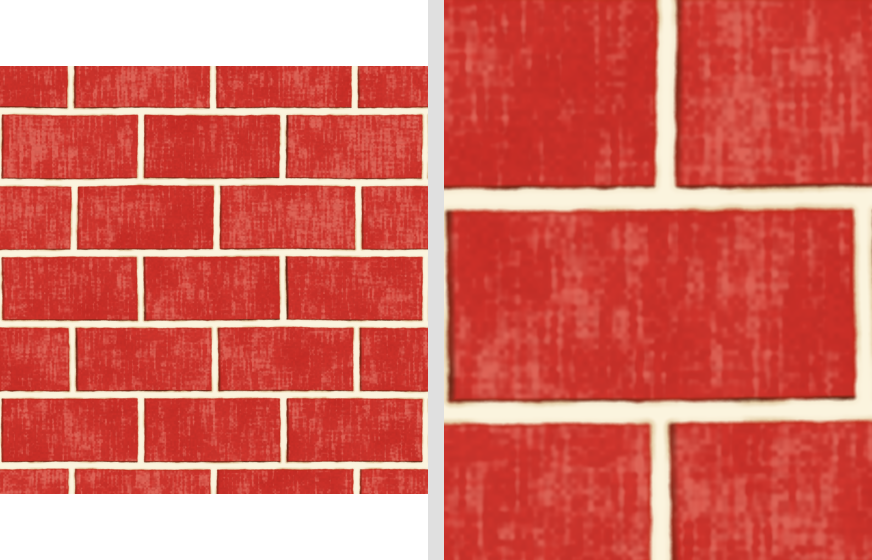
Left, the full canvas; right, a detail of the centre.
Write a WebGL 1 fragment shader that draws this texture.

```glsl
precision highp float;
// Square panel of red running-bond brick, centred on white margins.
// Each brick is a rough-edged box distance, with cream joints, brown shade
// on its left and bottom edges, and woven, scuffed paint from value noise.

uniform vec2 u_resolution;

// Layout, in panel widths; y runs downward from the panel top
const vec2 PITCH = vec2(0.3325, 0.1655);
const vec2 JOINT = vec2(0.0150, 0.0170);
const float FIRST_BED = 0.1060;
const float EVEN_SHIFT = 0.1700;
const float ODD_SHIFT = -0.0040;
const float SHIFT_DRIFT = 0.0050;
const float CORNER = 0.0025;
const float ROUGHNESS = 0.0030;
const float SOFTNESS = 0.0022;

// Wear
const float SCUFF = 0.62;
const float LEFT_SHADE = 0.0075;
const float BOTTOM_SHADE = 0.0040;

const vec3 MARGIN = vec3(1.0);
const vec3 MORTAR = vec3(0.985, 0.955, 0.870);
const vec3 MORTAR_STAIN = vec3(0.82, 0.69, 0.48);
const vec3 BRICK_DEEP = vec3(0.735, 0.135, 0.115);
const vec3 BRICK_RED = vec3(0.800, 0.205, 0.175);
const vec3 CHALK = vec3(0.885, 0.490, 0.430);
const vec3 RIM = vec3(0.720, 0.170, 0.080);
const vec3 SHADE = vec3(0.300, 0.130, 0.060);

float hash(vec2 p) {
  p = fract(p * vec2(0.1031, 0.1130));
  p += dot(p, p.yx + 33.33);
  return fract((p.x + p.y) * p.x * 17.0);
}

float noise(vec2 p) {
  vec2 i = floor(p);
  vec2 f = fract(p);
  f = f * f * (3.0 - 2.0 * f);
  i += 200.0;
  return mix(mix(hash(i), hash(i + vec2(1.0, 0.0)), f.x),
             mix(hash(i + vec2(0.0, 1.0)), hash(i + 1.0), f.x), f.y);
}

float fbm(vec2 p) {
  float sum = 0.0;
  float weight = 0.5;
  for (int i = 0; i < 4; i++) {
    sum += weight * noise(p);
    p = p * 2.03 + 7.1;
    weight *= 0.5;
  }
  return sum;
}

float boxDistance(vec2 p, vec2 halfSize) {
  vec2 q = abs(p) - halfSize + CORNER;
  return length(max(q, 0.0)) + min(max(q.x, q.y), 0.0) - CORNER;
}

// Red paint with crossed brush threads and pale scuffs
vec3 brickPaint(vec2 p, vec2 id) {
  float tone = hash(id + 31.0);
  float cloud = fbm(p * 15.0 + id * 3.7);
  float upright = noise(p * vec2(210.0, 30.0) + id * 5.0);
  float level = noise(p * vec2(34.0, 190.0) + id * 9.0);
  float grain = noise(p * 230.0);
  vec3 color = mix(BRICK_DEEP, BRICK_RED, clamp(0.25 + cloud + 0.3 * tone, 0.0, 1.0));
  float thread = 0.5 * upright + 0.25 * level + 0.25 * grain;
  float worn = smoothstep(0.40, 0.90, thread + 0.6 * (cloud - 0.45) + 0.12 * (tone - 0.5));
  color = mix(color, CHALK, SCUFF * worn);
  return color * (0.97 + 0.06 * grain);
}

void main() {
  float scale = min(u_resolution.x, u_resolution.y);
  vec2 p = (gl_FragCoord.xy - 0.5 * u_resolution) / scale;
  p = vec2(p.x + 0.5, 0.5 - p.y);
  float soft = max(SOFTNESS, 0.8 / scale);

  // Hand-laid wobble, then the brick cell
  vec2 q = p + 0.004 * (vec2(noise(p * 7.0), noise(p * 6.0 + 40.0)) - 0.5);
  float v = (q.y - FIRST_BED) / PITCH.y + 1.0;
  float row = floor(v);
  float odd = mod(row, 2.0);
  float shift = mix(EVEN_SHIFT - SHIFT_DRIFT * cos(row * 1.2), ODD_SHIFT, odd);
  float u = (q.x - shift) / PITCH.x;
  vec2 id = vec2(floor(u) + 4.0, row + 2.0);
  vec2 local = (fract(vec2(u, v)) - 0.5) * PITCH;
  vec2 halfSize = 0.5 * (PITCH - JOINT);
  float d = boxDistance(local, halfSize) + ROUGHNESS * (fbm(p * 70.0) - 0.47);

  // Joints, stained in patches beside the bricks
  float patches = smoothstep(0.45, 0.75, noise(p * 24.0 + 11.0));
  float stain = (0.2 + 0.7 * patches) * (1.0 - smoothstep(0.0, 0.006, d));
  vec3 mortar = mix(MORTAR, MORTAR_STAIN, 0.65 * stain);

  // Brick face, thin rim and uneven edge shade
  vec3 brick = brickPaint(p, id);
  brick = mix(brick, RIM, 0.6 * smoothstep(-0.005, 0.0, d));
  float leftGap = local.x + halfSize.x;
  float bottomGap = halfSize.y - local.y;
  float leftAmount = (0.35 + 0.6 * hash(id + 5.0)) * (0.5 + 0.7 * noise(p * vec2(20.0, 45.0)));
  float bottomAmount = 0.35 + 0.6 * noise(p * vec2(28.0, 20.0) + 60.0);
  float shade = max(leftAmount * (1.0 - smoothstep(0.2, 1.0, leftGap / LEFT_SHADE)),
                    bottomAmount * (1.0 - smoothstep(0.1, 1.0, bottomGap / BOTTOM_SHADE)));
  brick = mix(brick, SHADE, clamp(shade, 0.0, 0.9));

  vec3 wall = mix(brick, mortar, smoothstep(-soft, soft, d));
  vec2 outside = abs(p - 0.5) - 0.5;
  float margin = smoothstep(-0.5 / scale, 0.5 / scale, max(outside.x, outside.y));
  gl_FragColor = vec4(mix(wall, MARGIN, margin), 1.0);
}
```
